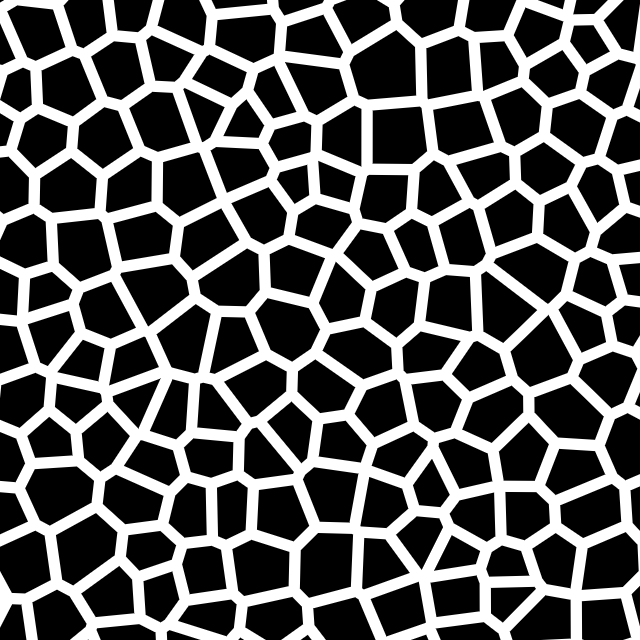
Give the GLSL for this pattern, as a Shadertoy shader.

```glsl
const float CELLS = 12.0;

vec2 hash2(vec2 p) {
    vec2 q = vec2(dot(p, vec2(127.1, 311.7)), dot(p, vec2(269.5, 183.3)));
    return fract(sin(q) * 43758.5453);
}

// Staggered lattice, scattered in random directions and gently swayed
vec2 seedPoint(vec2 cell) {
    vec2 rnd = hash2(cell);
    float angle = 6.2832 * rnd.x;
    vec2 center = cell + vec2(0.25 + 0.5 * mod(cell.y, 2.0), 0.5);
    vec2 scatter = 0.34 * sqrt(rnd.y) * vec2(cos(angle), sin(angle));
    vec2 sway = 0.25 * sin(1.1 * center.yx + 0.6 * center + vec2(0.0, 2.0));
    return center + scatter + sway;
}

// Distance to the nearest border between two Voronoi cells
float borderDistance(vec2 p) {
    vec2 base = floor(p);
    vec2 nearest = vec2(0.0);
    float best = 100.0;
    for (int j = -2; j <= 2; j++)
    for (int i = -2; i <= 2; i++) {
        vec2 toSeed = seedPoint(base + vec2(i, j)) - p;
        float d = dot(toSeed, toSeed);
        if (d < best) {
            best = d;
            nearest = toSeed;
        }
    }

    float border = 100.0;
    for (int j = -2; j <= 2; j++)
    for (int i = -2; i <= 2; i++) {
        vec2 toSeed = seedPoint(base + vec2(i, j)) - p;
        vec2 across = toSeed - nearest;
        if (dot(across, across) > 1e-4)
            border = min(border, dot(0.5 * (nearest + toSeed), normalize(across)));
    }
    return border;
}

void mainImage(out vec4 fragColor, in vec2 fragCoord) {
    float size = min(iResolution.x, iResolution.y);
    float pixel = CELLS / size;
    float border = borderDistance(fragCoord * pixel + 20.0);

    // White walls of constant width, one pixel of smoothing
    float wall = clamp((0.106 - border) / pixel + 0.5, 0.0, 1.0);
    fragColor = vec4(vec3(wall), 1.0);
}
```
